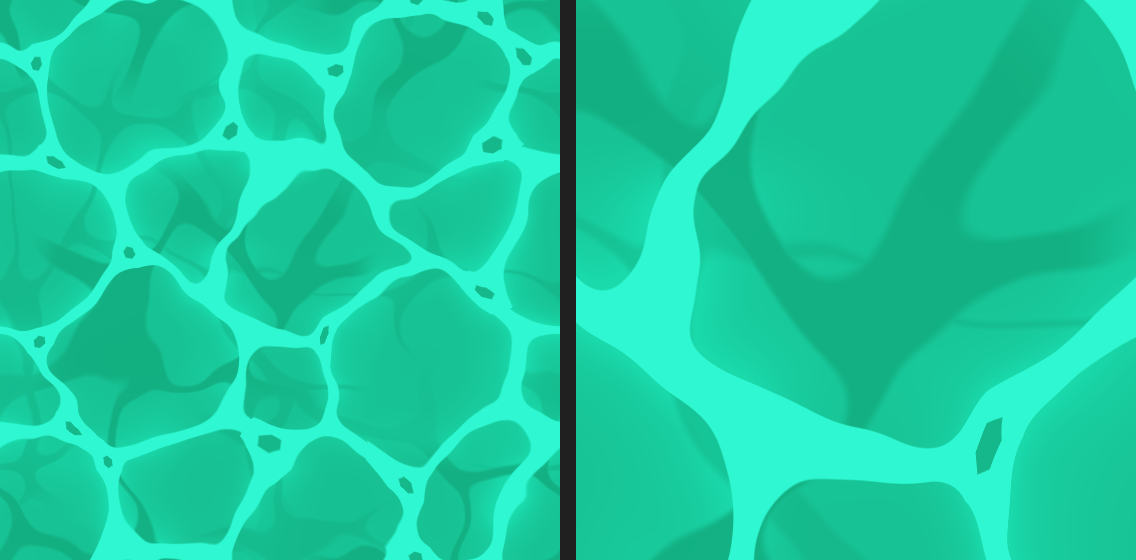
Left, the full canvas; right, a detail of the centre.
Write a Shadertoy shader that draws this texture.

```glsl
// Tiling cartoon water: bright caustic web over teal cells with dark ripples below.
#define GRID 4.0            // cells across the canvas, even so that the layout wraps
#define WEB_WIDTH 0.042     // half width of the bright strands, in cells
#define HOLE_SIZE 0.11      // size of the gaps inside some junctions
#define ROUNDING 14.0       // lower values round the cell corners more
#define WARP 0.24           // bending of the strands
#define GLOW_REACH 0.13     // fade of the light beside the strands
#define RIPPLE_WIDTH 0.034  // half width of the dark ripples
#define BASE_COLOR vec3(0.09, 0.75, 0.57)
#define GLOW_COLOR vec3(0.10, 0.85, 0.67)
#define WEB_COLOR vec3(0.18, 0.97, 0.82)
#define DARK_COLOR vec3(0.07, 0.68, 0.50)

float hash(vec2 p) {
    return fract(sin(dot(p, vec2(127.1, 311.7))) * 43758.5);
}

// Smooth value noise; the frequency is in lattice steps per cell
float noise(vec2 p, float frequency, float seed) {
    p *= frequency;
    float period = GRID * frequency;
    vec2 i = floor(p), f = fract(p);
    f = f * f * f * (f * (f * 6.0 - 15.0) + 10.0);
    vec2 a = mod(i, period) + seed, b = mod(i + 1.0, period) + seed;
    return mix(mix(hash(a), hash(vec2(b.x, a.y)), f.x),
               mix(hash(vec2(a.x, b.y)), hash(b), f.x), f.y);
}

vec2 bend(vec2 p, float frequency, float seed) {
    return vec2(noise(p, frequency, seed), noise(p, frequency, seed + 37.0)) - 0.5;
}

// Cell centre (xy) and size penalty (z); seed 0 is the staggered web layout
vec3 site(vec2 id, float seed) {
    vec2 w = mod(id, GRID) + seed;
    vec2 jitter = vec2(hash(w + 5.3), hash(w + 9.1));
    if (seed > 0.0) return vec3(id + 0.1 + 0.8 * jitter, 0.0);
    float odd = mod(id.x, 2.0), low = mod(id.y, 2.0);
    vec2 offset = vec2(low * mix(0.16, 0.41, odd),
                       mix(0.79, mix(0.63, 0.48, low), odd));
    float penalty = mix(0.28 * (1.0 - low), 0.16 * low, odd);
    return vec3(id + offset + 0.07 * (jitter - 0.5), penalty);
}

// Weighted Voronoi: x = rounded border distance, y = junction measure, z = junction hash
vec3 cells(vec2 p, float seed) {
    vec2 home = floor(p);
    vec3 power = vec3(100.0), key = vec3(0.0);
    vec2 nearest = vec2(0.0);
    for (int y = -2; y <= 2; y++)
    for (int x = -2; x <= 2; x++) {
        vec2 id = home + vec2(x, y);
        vec3 s = site(id, seed);
        float d = dot(s.xy - p, s.xy - p) + s.z;
        float k = hash(mod(id, GRID) + 2.7);
        if (d < power.x) {
            power = vec3(d, power.xy);
            key = vec3(k, key.xy);
            nearest = s.xy;
        } else if (d < power.y) {
            power.yz = vec2(d, power.y);
            key.yz = vec2(k, key.y);
        } else if (d < power.z) {
            power.z = d;
            key.z = k;
        }
    }
    float sum = 0.0;
    for (int y = -2; y <= 2; y++)
    for (int x = -2; x <= 2; x++) {
        vec3 s = site(home + vec2(x, y), seed);
        float gap = length(s.xy - nearest);
        float d = dot(s.xy - p, s.xy - p) + s.z;
        if (gap > 0.001) sum += exp(-ROUNDING * (d - power.x) / (2.0 * gap));
    }
    return vec3(-log(sum) / ROUNDING, power.z - power.x, fract(key.x + key.y + key.z));
}

// Coverage of a dark ripple layer, uneven in width and strength
float ripple(vec2 p, float width, float seed) {
    vec2 q = p + 0.65 * bend(p, 1.0, seed) + 0.2 * bend(p, 3.0, seed + 3.0);
    float w = width * mix(0.3, 1.6, noise(p, 2.0, seed + 7.0));
    float strength = smoothstep(0.22, 0.5, noise(p, 1.0, seed + 11.0));
    return strength * (1.0 - smoothstep(w - 0.012, w + 0.016, cells(q, seed).x));
}

void mainImage(out vec4 fragColor, in vec2 fragCoord) {
    vec2 uv = fragCoord / iResolution.xy;
    vec2 p = GRID * vec2(uv.x, 1.0 - uv.y);
    float pixel = GRID / iResolution.y;

    // Bright web, thicker around the junctions that hold a gap
    vec2 q = p + WARP * bend(p, 2.0, 21.0) + 0.3 * WARP * bend(p, 5.0, 23.0);
    vec3 cell = cells(q, 0.0);
    float open = step(cell.z, 0.5);
    float width = WEB_WIDTH * mix(0.6, 1.4, noise(p, 3.0, 41.0));
    width += 0.05 * open * (1.0 - smoothstep(0.1, 0.5, cell.y));
    float inset = cell.x - width;
    float web = 1.0 - smoothstep(-pixel, pixel, inset);
    float hole = open * (1.0 - smoothstep(-2.0 * pixel, 2.0 * pixel, cell.y - HOLE_SIZE));

    // Soft light beside the web, stronger on some sides
    float side = mix(0.1, 1.05, smoothstep(0.2, 0.8, noise(p, 2.0, 53.0)));
    float glow = side * exp(-max(inset, 0.0) / GLOW_REACH);
    glow += 0.12 * noise(p, 2.0, 59.0);
    vec3 color = mix(BASE_COLOR, GLOW_COLOR, clamp(glow, 0.0, 1.0));

    // Broad and thin ripples under the surface
    float dark = max(ripple(p, RIPPLE_WIDTH, 61.0), 0.5 * ripple(p, 0.4 * RIPPLE_WIDTH, 83.0));
    color = mix(color, DARK_COLOR, 0.9 * dark);

    color = mix(color, WEB_COLOR, web);
    color = mix(color, mix(BASE_COLOR, DARK_COLOR, 0.4), hole);
    fragColor = vec4(color, 1.0);
}
```
